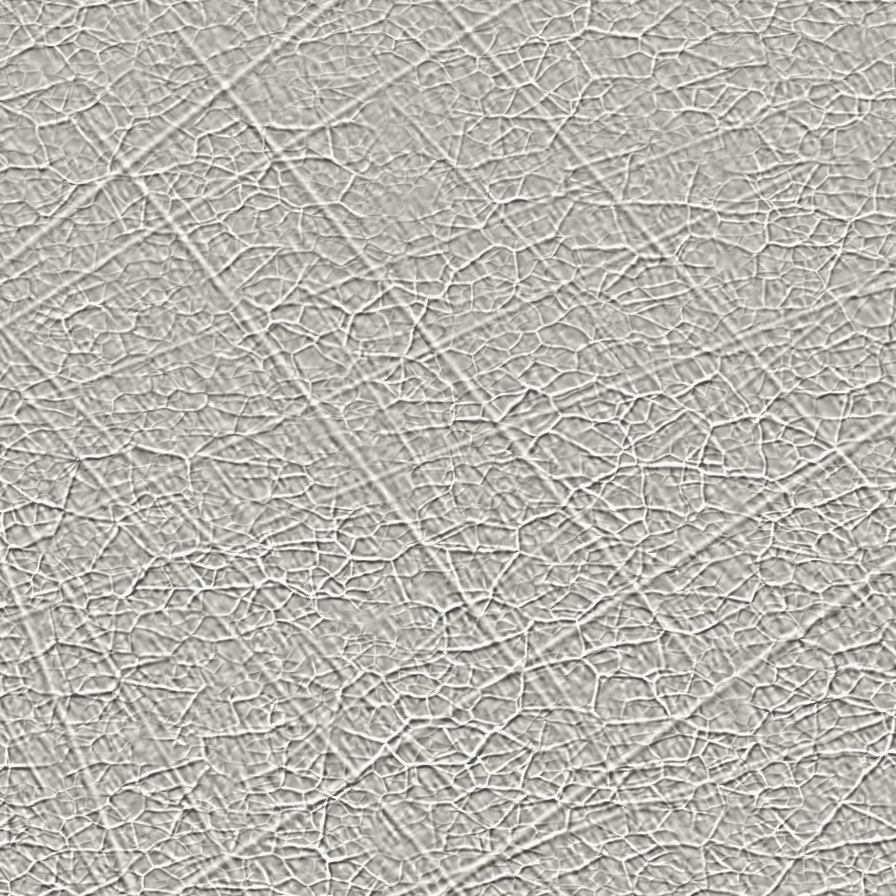
This texture is drawn by a three.js fragment shader. Its source:

```glsl
// Pale embossed hide: a net of thin angular Voronoi cracks over fine slanted
// grain, crossed by two families of long straight creases. Every relief has a
// balanced light and dark profile, so that the overall tone stays even.

varying vec2 vUv;

const float BASE_TONE = 0.713;
const vec3 WARM_TINT = vec3(0.012, 0.0, -0.019);
const vec2 LIGHT_DIR = vec2(-0.45, 0.893);
const vec2 COARSE_CELLS = vec2(14.0, 21.0);
const vec2 MEDIUM_CELLS = vec2(26.0, 41.0);
const vec2 FINE_CELLS = vec2(47.0, 72.0);
const float CRACK_WIDTH = 0.0027;
const float CREST_GAIN = 0.19;
const float SIDE_GAIN = 0.52;
const vec2 STROKE_SCALE = vec2(235.0, 75.0);
const vec2 PORE_SCALE = vec2(140.0, 235.0);
const float GRAIN_GAIN = 0.21;
const float CREASE_WIDTH = 0.0034;
const float CREASE_LIGHT = 0.20;
const float CREASE_DARK = 0.17;
const float CREASES_PER_FAMILY = 10.0;

float hash(vec2 p) {
  return fract(sin(dot(p, vec2(127.1, 311.7))) * 43758.5453);
}

vec2 hash2(vec2 p) {
  return vec2(hash(p), hash(p + vec2(37.2, 17.9)));
}

float noise(vec2 p) {
  vec2 i = floor(p);
  vec2 f = fract(p);
  f = f * f * (3.0 - 2.0 * f);
  float low = mix(hash(i), hash(i + vec2(1.0, 0.0)), f.x);
  float high = mix(hash(i + vec2(0.0, 1.0)), hash(i + vec2(1.0, 1.0)), f.x);
  return mix(low, high, f.y);
}

vec2 noise2(vec2 p) {
  return vec2(noise(p), noise(p + vec2(51.3, 8.7))) - 0.5;
}

vec2 cellPoint(vec2 cell) {
  return 0.04 + 0.92 * hash2(cell);
}

// Voronoi border: x is the canvas distance, yz the normal to the neighbour.
vec3 cellEdge(vec2 p, vec2 cells) {
  vec2 home = floor(p);
  vec2 f = fract(p);
  vec2 nearest = vec2(0.0);
  float best = 8.0;
  for (int j = -1; j <= 1; j++) {
    for (int i = -1; i <= 1; i++) {
      vec2 g = vec2(float(i), float(j));
      vec2 r = g + cellPoint(home + g) - f;
      if (dot(r, r) < best) { best = dot(r, r); nearest = r; }
    }
  }
  vec3 edge = vec3(8.0, 0.0, 1.0);
  for (int j = -2; j <= 2; j++) {
    for (int i = -2; i <= 2; i++) {
      vec2 g = vec2(float(i), float(j));
      vec2 r = g + cellPoint(home + g) - f;
      vec2 gap = r - nearest;
      if (dot(gap, gap) > 0.0001) {
        vec2 n = normalize(gap);
        float d = dot(0.5 * (r + nearest), n) / length(n * cells);
        if (d < edge.x) edge = vec3(d, normalize(n * cells));
      }
    }
  }
  return edge;
}

// One crack layer: a thin crest with dark flanks, plus lit and shaded sides.
float cracks(vec2 p, vec2 cells, float width, float seed) {
  vec3 edge = cellEdge(p * cells + seed, cells);
  float x = edge.x / width;
  float crest = (1.0 - 2.0 * x * x) * exp(-x * x);
  float side = -dot(edge.yz, LIGHT_DIR) * x * exp(-x * x);
  float polarity = mix(-0.55, 1.0, smoothstep(0.2, 0.55, noise(p * 11.0 + seed)));
  float strength = smoothstep(0.12, 0.65, noise(p * cells * 0.8 + seed * 3.0));
  return strength * (CREST_GAIN * polarity * crest + SIDE_GAIN * side);
}

// Straight creases anchored between two points: x is shade, y is coverage.
vec2 creases(vec2 p, vec2 from, vec2 to, float minAngle, float maxAngle, float seed) {
  vec2 sum = vec2(0.0);
  for (float i = 0.0; i < CREASES_PER_FAMILY; i++) {
    vec2 r = hash2(vec2(i, seed));
    vec2 s = hash2(vec2(i + 20.0, seed));
    vec2 anchor = mix(from, to, (i + 0.1 + 0.8 * r.x) / CREASES_PER_FAMILY);
    float angle = mix(minAngle, maxAngle, r.y);
    vec2 dir = vec2(cos(angle), sin(angle));
    vec2 q = p - anchor;
    float along = dot(q, dir);
    float bow = 0.004 * (noise(vec2(along * 3.0, i + seed)) - 0.5);
    float x = (dot(q, vec2(-dir.y, dir.x)) + bow) / (CREASE_WIDTH * mix(0.7, 1.15, s.x));
    float reach = mix(0.4, 0.85, s.y);
    float fade = 1.0 - smoothstep(reach - 0.15, reach, abs(along + 0.3 * (s.x - 0.5)));
    fade *= mix(0.7, 1.0, s.x);
    float flanks = exp(-(x + 1.7) * (x + 1.7)) + 0.3 * exp(-(x - 1.9) * (x - 1.9));
    sum += fade * vec2(CREASE_LIGHT * exp(-x * x) - CREASE_DARK * flanks, exp(-0.4 * x * x));
  }
  return sum;
}

// Embossed strokes slanting down to the right, with finer cross pores.
float grain(vec2 p) {
  vec2 slant = vec2(dot(p, vec2(0.82, 0.57)), dot(p, vec2(-0.57, 0.82)));
  vec2 a = slant * STROKE_SCALE;
  vec2 b = slant * PORE_SCALE + 31.0;
  float strokes = noise(a) - noise(a + vec2(1.1, 0.2));
  float pores = noise(b) - noise(b + vec2(0.2, 1.1));
  return GRAIN_GAIN * (strokes + 0.6 * pores);
}

void main() {
  vec2 p = vUv;
  vec2 warped = p + 0.018 * noise2(p * 9.0) + 0.005 * noise2(p * 60.0);

  float relief = grain(p + 0.014 * noise2(p * 14.0));
  relief += 1.2 * cracks(warped, COARSE_CELLS, CRACK_WIDTH, 3.0);
  relief += 0.95 * cracks(warped, MEDIUM_CELLS, CRACK_WIDTH * 0.85, 11.0);
  relief += 0.5 * cracks(warped, FINE_CELLS, CRACK_WIDTH * 0.75, 23.0);
  relief *= mix(1.15, 0.8, smoothstep(0.3, 0.85, p.y));

  vec2 folds = creases(p, vec2(0.02), vec2(0.74), -1.22, -0.78, 5.0);
  folds += creases(p, vec2(0.03, 0.97), vec2(0.92, 0.08), 0.33, 0.76, 9.0);
  relief = relief * (1.0 - 0.5 * min(folds.y, 1.0)) + folds.x;

  vec3 color = vec3(BASE_TONE + relief) + WARM_TINT;
  gl_FragColor = vec4(clamp(color, 0.3, 0.97), 1.0);
}
```
